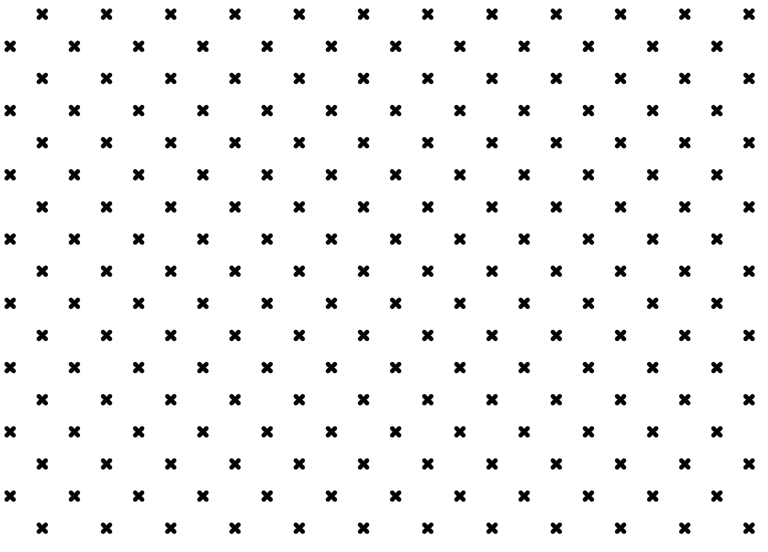
This pattern is drawn by a WebGL 2 fragment shader. Its source:

```glsl
#version 300 es
precision highp float;
// Small rounded black crosses in staggered rows on white.

uniform vec2 u_resolution;
out vec4 fragColor;

// Distance to an upright plus with round-ended arms.
float roundPlus(vec2 p, float armLength, float radius) {
    p = abs(p);
    float along = max(p.x, p.y);
    float across = min(p.x, p.y);
    return length(vec2(max(along - armLength, 0.0), across)) - radius;
}

void main() {
    // Position in horizontal repeats, measured from the top-left cross.
    float period = 0.1164;
    vec2 p = (gl_FragCoord.xy / u_resolution.y - vec2(0.0766, 0.9743)) / period;

    // Turned 45 degrees, the staggered rows become a square grid
    // and each diagonal cross becomes an upright plus.
    vec2 grid = vec2(p.x + p.y, p.x - p.y);
    vec2 cell = fract(grid + 0.5) - 0.5;
    float d = roundPlus(cell, 0.107, 0.0485);

    // Edge smoothing over about one and a half pixels.
    float pixel = sqrt(2.0) / (period * u_resolution.y);
    float ink = 1.0 - smoothstep(-0.75 * pixel, 0.75 * pixel, d);

    vec3 paper = vec3(1.0);
    vec3 black = vec3(0.01);
    fragColor = vec4(mix(paper, black, ink), 1.0);
}
```
